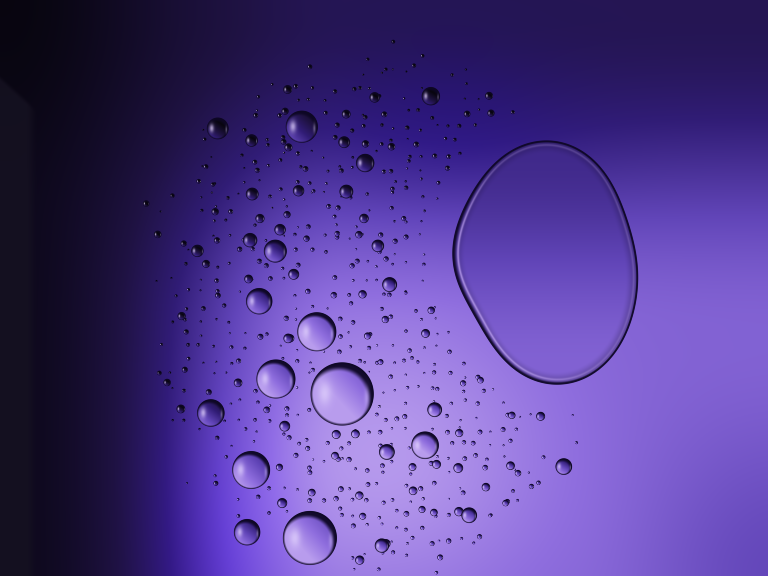
A WebGL 2 fragment shader for this background:

```glsl
#version 300 es
precision highp float;
// Violet backlit glass with scattered water drops and one large lens-like drop.
uniform vec2 u_resolution;
out vec4 outColor;

const vec3 BLACK  = vec3(0.03, 0.02, 0.06);
const vec3 NIGHT  = vec3(0.12, 0.07, 0.26);
const vec3 INDIGO = vec3(0.19, 0.11, 0.46);
const vec3 VIOLET = vec3(0.38, 0.27, 0.72);
const vec3 LILAC  = vec3(0.56, 0.43, 0.87);
const vec3 PALE   = vec3(0.72, 0.61, 0.93);
const vec3 GLINT  = vec3(0.88, 0.82, 0.99);
const vec3 PANEL  = vec3(0.085, 0.07, 0.13);
const vec3 RIM    = vec3(0.05, 0.025, 0.14);
const vec2 LENS_CENTER = vec2(0.948, 0.545);
const vec2 GLOW_CENTER = vec2(0.66, 0.21);
const vec2 FIELD_CENTER = vec2(0.65, 0.45);
const vec2 FIELD_RADII = vec2(0.42, 0.49);
const float FIELD_DENSITY = 0.64;
const int LAYERS = 3;
const int BIG_COUNT = 14;
// Large drops: center and radius.
const vec3 BIG[BIG_COUNT] = vec3[BIG_COUNT](
  vec3(.538, .066, .047), vec3(.594, .316, .055), vec3(.550, .424, .034),
  vec3(.479, .342, .034), vec3(.436, .184, .033), vec3(.524, .780, .028),
  vec3(.366, .283, .024), vec3(.738, .227, .024), vec3(.478, .564, .020),
  vec3(.450, .477, .023), vec3(.429, .076, .023), vec3(.378, .777, .019),
  vec3(.748, .833, .016), vec3(.634, .717, .016));

float hash(vec2 p) {
  return fract(sin(dot(p, vec2(127.1, 311.7))) * 43758.5453);
}

float ramp(float a, float b, float x) {
  return clamp((x - a) / (b - a), 0.0, 1.0);
}

vec3 palette(float l) {
  vec3 c = mix(BLACK, NIGHT, ramp(0.0, 0.25, l));
  c = mix(c, INDIGO, ramp(0.25, 0.43, l));
  c = mix(c, VIOLET, ramp(0.43, 0.65, l));
  c = mix(c, LILAC, ramp(0.65, 0.85, l));
  return mix(c, PALE, ramp(0.85, 1.02, l));
}

float glow(vec2 p, vec2 center, vec2 size) {
  vec2 q = (p - center) / size;
  return exp(-dot(q, q));
}

// Brightness of the backlight.
float light(vec2 p) {
  float side = smoothstep(0.02, 0.60, p.x);
  float height = mix(0.25, 0.73, smoothstep(0.97, 0.43, p.y));
  float l = 0.06 + side * height;
  l += 0.22 * glow(p, GLOW_CENTER, vec2(0.30, 0.27));
  l -= 0.06 * glow(p, vec2(0.80, 0.74), vec2(0.22, 0.13));
  l -= 0.13 * smoothstep(1.0, 1.35, p.x) * smoothstep(0.4, 0.0, p.y);
  return l - 0.06 * smoothstep(0.35, 0.0, p.x) * smoothstep(0.6, 1.0, p.y);
}

vec3 backdrop(vec2 p, float aa) {
  vec3 c = palette(light(p));
  c += vec3(0.02, -0.02, 0.12) * glow(p, vec2(0.38, 0.04), vec2(0.11, 0.24));
  c += vec3(0.0, -0.01, 0.08) * glow(p, vec2(0.78, 0.80), vec2(0.20, 0.13));
  float panel = smoothstep(0.066, 0.045, p.x)
              * smoothstep(aa, -0.012, p.y - 0.87 + 0.9 * p.x);
  return mix(c, PANEL, panel * 0.8);
}

// Approximate distance to the wavy outline of the lens drop.
float lensDistance(vec2 p) {
  vec2 q = p - LENS_CENTER;
  float a = atan(q.y, q.x);
  float r = 0.1806 + 0.0035 * cos(a) - 0.0255 * cos(2.0 * a)
          - 0.0087 * sin(2.0 * a) - 0.0052 * cos(3.0 * a) + 0.0052 * cos(4.0 * a);
  return (length(q) - r) * 0.94;
}

vec3 drawLens(vec3 c, vec2 p, float aa) {
  float d = lensDistance(p);
  vec2 n = normalize(p - LENS_CENTER + 1e-5);
  vec3 body = palette(mix(0.79, 0.50, smoothstep(0.36, 0.74, p.y)));
  float lower = smoothstep(-0.2, 0.9, dot(n, normalize(vec2(-1.0, -0.5))));
  body = mix(body, RIM, 0.28 * smoothstep(-0.022, -0.003, d));
  float streak = exp(-pow((d + 0.0075 + 0.002 * lower) / 0.002, 2.0));
  body = mix(body, PALE, streak * (0.25 + 0.5 * lower));
  body = mix(body, RIM, 0.92 * smoothstep(-0.0045 - 0.003 * lower, -0.002, d));
  return mix(c, body, smoothstep(aa, -aa, d));
}

// Refracting bead: dark upper right crescent, bright belly and side glints.
vec3 drawDrop(vec3 c, vec2 p, vec2 center, float r, float aa) {
  vec2 q = (p - center) / r;
  float d = length(q);
  if (d > 1.0 + 2.0 * aa / r) return c;
  float size = smoothstep(0.005, 0.035, r);
  float l = light(center) - mix(0.30, 0.0, size);
  vec3 body = palette(l - mix(0.34, 0.16, size) * q.y - 0.17 * q.x);
  float crescent = smoothstep(mix(0.55, 0.85, size), 1.05, length(q + vec2(0.10, 0.16)));
  body = mix(body, RIM, 0.95 * crescent);
  body = mix(body, RIM, 0.8 * smoothstep(mix(0.75, 0.90, size), 0.99, d));
  float glint = glow(q, vec2(-0.55, 0.02), vec2(0.20, 0.36))
              + 0.5 * glow(q, vec2(0.78, -0.1), vec2(0.08, 0.30));
  body = mix(body, GLINT, 0.7 * glint);
  return mix(c, body, smoothstep(aa, -aa, (d - 1.0) * r));
}

float clearance(vec2 p) {
  float d = lensDistance(p) - 0.042;
  for (int i = 0; i < BIG_COUNT; i++) d = min(d, length(p - BIG[i].xy) - BIG[i].z);
  return d;
}

// Jittered cells hold at most one bead each.
vec3 drawScatter(vec3 c, vec2 p, float cell, float seed, float aa) {
  vec2 id = floor(p / cell);
  float r = cell * mix(0.07, 0.19, pow(hash(id + seed + 5.3), 1.5));
  vec2 jitter = vec2(hash(id + seed + 11.7), hash(id + seed + 23.1));
  vec2 center = (id + mix(vec2(0.22), vec2(0.78), jitter)) * cell;
  float edge = length((center - FIELD_CENTER) / FIELD_RADII);
  float density = FIELD_DENSITY * smoothstep(1.04, 0.75, edge);
  if (edge > 1.03 || hash(id + seed + 0.37) > density) return c;
  if (clearance(center) < r * 1.2) return c;
  return drawDrop(c, p, center, r, aa);
}

void main() {
  vec2 p = gl_FragCoord.xy / u_resolution.y;
  float aa = 0.6 / u_resolution.y;
  vec3 c = backdrop(p, aa);
  float cell = 0.024;
  for (int i = 0; i < LAYERS; i++) {
    c = drawScatter(c, p, cell, float(i) * 37.0, aa);
    cell *= 1.8;
  }
  for (int i = 0; i < BIG_COUNT; i++) c = drawDrop(c, p, BIG[i].xy, BIG[i].z, aa);
  outColor = vec4(drawLens(c, p, aa), 1.0);
}
```
